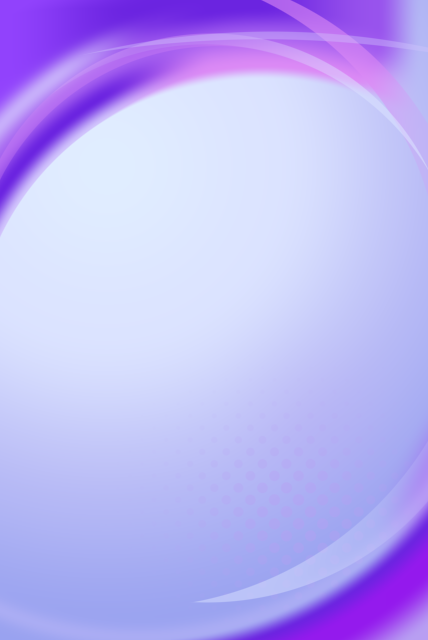
This background is drawn by a WebGL 1 fragment shader. Its source:

```glsl
precision highp float;
// Soft lavender backdrop framed by violet sweeps, translucent ribbons and halftone dots.
uniform vec2 u_resolution;

// Lengths are in canvas widths; circles are (centre x, centre y, radius).
const float ASPECT = 1.5;
const float ARCH_FLOOR = 0.85;
const vec2 LIGHT_POS = vec2(0.25, 1.11);
const vec2 ARCH_POS = vec2(0.615, 0.678);
const vec2 ARCH_RADII = vec2(0.674, 0.645);
const vec3 SWOOSH = vec3(0.322, 0.855, 0.869);
const vec3 ARC_OUTER = vec3(0.494, 0.859, 0.5625);
const vec3 ARC_LEFT = vec3(0.508, 0.824, 0.568);
const vec3 ARC_RIGHT = vec3(0.479, 0.787, 0.609);
const vec3 VEIL_OUTER = vec3(0.635, -0.375, 1.801);
const vec3 VEIL_INNER = vec3(0.615, -1.059, 2.467);
const vec3 SASH_OUTER = vec3(0.361, 0.826, 0.745);
const vec3 SASH_INNER = vec3(0.293, 0.836, 0.736);
const vec3 BLADE_OUTER = vec3(0.484, 0.768, 0.680);
const vec3 BLADE_INNER = vec3(0.303, 0.891, 0.816);
const float DOT_CELL = 0.05625;
const float DOT_RADIUS = 0.34;

const vec3 ICE = vec3(0.88, 0.93, 1.0);
const vec3 MIST = vec3(0.86, 0.89, 1.0);
const vec3 LAVENDER = vec3(0.73, 0.74, 0.965);
const vec3 PERIWINKLE = vec3(0.60, 0.635, 0.94);
const vec3 LILAC = vec3(0.72, 0.62, 0.95);
const vec3 PALE = vec3(0.82, 0.77, 0.99);
const vec3 INDIGO = vec3(0.42, 0.14, 0.88);
const vec3 VIOLET = vec3(0.57, 0.26, 0.99);
const vec3 ORCHID = vec3(0.64, 0.37, 0.94);
const vec3 PINK = vec3(0.86, 0.54, 0.96);
const vec3 MAGENTA = vec3(0.58, 0.10, 0.93);

float circle(vec2 p, vec3 c) { return length(p - c.xy) - c.z; }

float bump(float x, float width) { return exp(-x * x / (width * width)); }

// Coverage inside the outer circle and outside the inner one.
float ribbon(vec2 p, vec3 outer, vec3 inner, float aa) {
  return smoothstep(aa, -aa, circle(p, outer)) * smoothstep(-aa, aa, circle(p, inner));
}

float archDistance(vec2 p) {
  vec2 q = p - ARCH_POS;
  float k = length(q / ARCH_RADII);
  return k * (k - 1.0) / max(length(q / (ARCH_RADII * ARCH_RADII)), 0.001);
}

vec3 backdrop(vec2 p) {
  float r = distance(p, LIGHT_POS);
  vec3 col = mix(ICE, MIST, smoothstep(0.0, 0.43, r));
  col = mix(col, LAVENDER, smoothstep(0.38, 0.80, r));
  col = mix(col, PERIWINKLE, smoothstep(0.68, 1.12, r));
  return mix(col, LILAC, 0.18 * bump(distance(p, vec2(0.75, 0.50)), 0.17));
}

// Staggered dots, largest near the lower right and shrinking outwards.
float halftone(vec2 p, float aa) {
  vec2 q = vec2(p.x + p.y, p.x - p.y) / DOT_CELL - vec2(0.24, 0.56);
  vec2 cell = floor(q + 0.5);
  vec2 c = 0.5 * DOT_CELL * (vec2(cell.x + cell.y, cell.x - cell.y) + vec2(0.8, -0.32));
  float fade = bump(length((c - vec2(0.69, 0.30)) * vec2(1.0, 1.2)), 0.25);
  float edge = 1.5 * aa / DOT_CELL;
  float size = DOT_RADIUS * sqrt(fade);
  return fade * smoothstep(edge, -edge, length(q - cell) - size);
}

// Violet arch: dark and streaked at the left, pink at the crown, fading at the right.
vec3 paintArch(vec3 col, vec2 p) {
  float d = archDistance(p);
  float crown = smoothstep(0.22, 0.50, p.x);
  float corner = max(smoothstep(0.20, 0.34, d), 1.0 - smoothstep(0.0, 0.32, p.x));
  vec3 rim = mix(INDIGO, VIOLET, corner * (1.0 - crown));
  rim = mix(rim, ORCHID, 0.8 * smoothstep(0.60, 0.88, p.x));

  vec3 side = mix(PALE, INDIGO, smoothstep(0.0, 0.05, d));
  side = mix(side, ORCHID, smoothstep(0.05, 0.10, d));
  side = mix(side, rim, smoothstep(0.12, 0.20, d));
  side = mix(side, PALE, 0.8 * bump(d - 0.148, 0.03) * (1.0 - smoothstep(0.12, 0.36, p.x)));

  vec3 top = mix(PINK, ORCHID, smoothstep(0.02, 0.11, d));
  top = mix(top, rim, smoothstep(0.09, 0.16, d));
  float soft = mix(0.003, 0.024, crown);
  float lowRight = smoothstep(1.40, 1.22, p.y);
  float cover = smoothstep(-0.4 * soft, soft, d) * step(ARCH_FLOOR, p.y);
  cover *= 1.0 - smoothstep(0.88 - 0.12 * lowRight, 0.99, p.x);
  return mix(col, mix(side, top, crown), cover);
}

// Magenta sweep across the lower right corner.
vec3 paintSwoosh(vec3 col, vec2 p) {
  float d = circle(p, SWOOSH);
  float low = smoothstep(0.62, 0.45, p.y);
  col = mix(col, ORCHID, 0.75 * smoothstep(0.86, 1.02, p.x) * smoothstep(-0.14, -0.03, d) * low);
  col = mix(col, PALE, 0.3 * bump(d + 0.02, 0.025) * low);
  vec3 body = mix(INDIGO, MAGENTA, smoothstep(0.02, 0.075, d));
  body = mix(body, LILAC, smoothstep(0.10, 0.20, d));
  return mix(col, body, smoothstep(-0.015, 0.03, d) * low * step(0.4, p.x));
}

void main() {
  vec2 p = gl_FragCoord.xy / u_resolution * vec2(1.0, ASPECT);
  float aa = 0.8 / u_resolution.x;
  vec3 col = backdrop(p);
  col = mix(col, LILAC, 0.42 * halftone(p, aa));
  col = paintArch(col, p);
  col = paintSwoosh(col, p);

  // Translucent ribbons
  float upper = smoothstep(0.90, 1.0, p.y);
  float right = smoothstep(0.45, 0.95, p.x);
  float sash = 0.6 - 0.42 * smoothstep(0.84, 1.0, p.x);
  col = mix(col, PINK, sash * upper * ribbon(p, SASH_OUTER, SASH_INNER, aa));
  col = mix(col, PINK, 0.28 * upper * ribbon(p, ARC_OUTER, ARC_LEFT, aa) * (1.0 - right));
  col = mix(col, MIST, (0.12 + 0.45 * right) * upper * ribbon(p, ARC_OUTER, ARC_RIGHT, aa));
  col = mix(col, PALE, 0.4 * upper * ribbon(p, VEIL_OUTER, VEIL_INNER, aa));
  float blade = mix(0.5, 0.15, smoothstep(0.6, 1.0, p.x));
  col = mix(col, MIST, blade * ribbon(p, BLADE_OUTER, BLADE_INNER, aa));

  gl_FragColor = vec4(col, 1.0);
}
```
